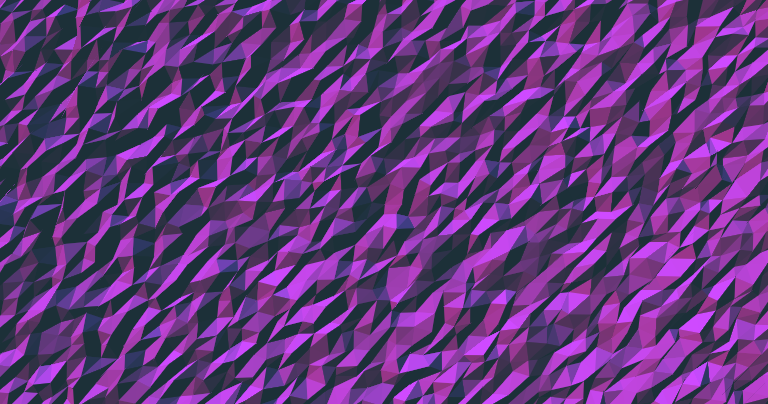
Reproduce this background procedurally as a WebGL 2 fragment shader.

```glsl
#version 300 es
precision highp float;

uniform vec2 u_resolution;
out vec4 fragColor;

// Skewed lattice: cells stretch along the rising diagonal
const mat2 SKEW = mat2(1.0, 0.1, 0.1, 1.0);

vec2 hash2(vec2 p) {
    vec3 q = fract(p.xyx * vec3(0.1031, 0.1030, 0.0973));
    q += dot(q, q.yzx + 33.33);
    return fract((q.xx + q.yz) * q.zy);
}

float cornerSlope(vec2 cell, vec2 corner, vec2 f) {
    float angle = 6.2832 * hash2(cell + corner + 211.0).x;
    return dot(vec2(cos(angle), sin(angle)), f - corner);
}

float gradientNoise(vec2 p) {
    vec2 cell = floor(p), f = p - cell;
    vec2 s = f * f * f * (f * (f * 6.0 - 15.0) + 10.0);
    vec2 e = vec2(0.0, 1.0);
    return mix(mix(cornerSlope(cell, e.xx, f), cornerSlope(cell, e.yx, f), s.x),
               mix(cornerSlope(cell, e.xy, f), cornerSlope(cell, e.yy, f), s.x), s.y);
}

// Jittered mesh point: xy on the plane, z is height
vec3 meshVertex(vec2 id) {
    vec2 lattice = id + 0.65 * (hash2(id + 97.0) - 0.5);
    float height = 1.0 * gradientNoise(lattice * 0.71)
                 + 0.95 * (hash2(id + 371.0).x - 0.5);
    return vec3(SKEW * lattice, height);
}

// Raised points move away from the view centre
vec2 project(vec3 v) {
    return v.xy * (1.0 + 0.022 * v.z);
}

float cross2(vec2 a, vec2 b) {
    return a.x * b.y - a.y * b.x;
}

float edgeDistance(vec2 p, vec2 a, vec2 b) {
    return cross2(b - a, p - a) / max(length(b - a), 1e-4);
}

// Flat facet colour from a magenta light at the left and a blue one above
vec3 shade(vec3 a, vec3 b, vec3 c) {
    vec3 n = normalize(cross(b - a, c - a));
    float magenta = clamp(0.41 + 0.004 * a.x + dot(n.xy, vec2(-1.2, 0.45)), 0.0, 1.0);
    float blue = clamp(0.08 + dot(n.xy, vec2(-0.2, 1.2)), 0.0, 1.0);
    return vec3(0.11, 0.19, 0.22)
         + magenta * vec3(0.51, 0.02, 0.33)
         + blue * vec3(0.19, 0.08, 0.46);
}

// Adds one facet, weighted by coverage and by height so upper folds win
void addFacet(vec2 p, float pixel, vec3 a, vec3 b, vec3 c, inout vec4 sum) {
    vec2 pa = project(a), pb = project(b), pc = project(c);
    if (cross2(pb - pa, pc - pa) <= 0.0) return;
    float inside = min(edgeDistance(p, pa, pb),
                   min(edgeDistance(p, pb, pc), edgeDistance(p, pc, pa)));
    float coverage = clamp(inside / pixel + 0.5, 0.0, 1.0);
    if (coverage <= 0.0) return;
    float weight = coverage * exp(2.0 * (a.z + b.z + c.z));
    sum += vec4(shade(a, b, c), 1.0) * weight;
}

void main() {
    float cellsPerHeight = 28.0;
    float pixel = cellsPerHeight / u_resolution.y;
    vec2 p = (gl_FragCoord.xy - 0.5 * u_resolution) * pixel;
    vec2 home = floor(inverse(SKEW) * p);

    // Mesh points around this pixel
    vec3 verts[36];
    for (int i = 0; i < 36; i++) {
        verts[i] = meshVertex(home + vec2(i % 6, i / 6) - 2.0);
    }

    // Two facets per cell, split along the long diagonal
    vec4 sum = vec4(0.11, 0.19, 0.22, 1.0) * 1e-5;
    for (int y = 0; y < 5; y++) {
        for (int x = 0; x < 5; x++) {
            int i = y * 6 + x;
            addFacet(p, pixel, verts[i], verts[i + 1], verts[i + 7], sum);
            addFacet(p, pixel, verts[i], verts[i + 7], verts[i + 6], sum);
        }
    }
    fragColor = vec4(sum.rgb / sum.a, 1.0);
}
```
